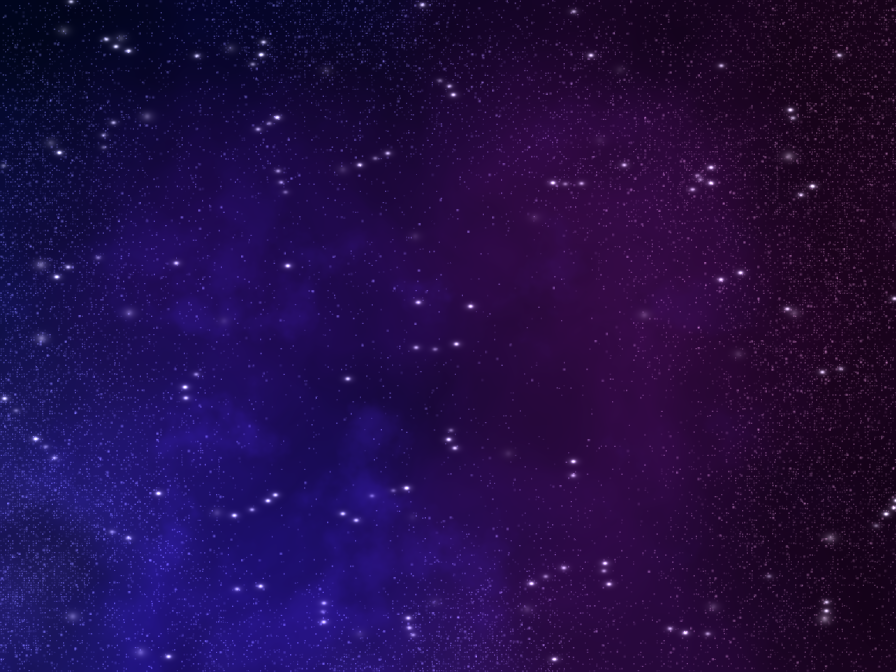
This texture is drawn by a Shadertoy shader. Its source:

```glsl
// Deep-space sky: blue to plum nebula with fine star dust and short chains of stars.

float hash(vec2 p) {
    vec3 q = fract(vec3(p.xyx) * 0.1031);
    q += dot(q, q.yzx + 33.33);
    return fract((q.x + q.y) * q.z);
}

vec2 hash2(vec2 p) {
    return vec2(hash(p + 11.7), hash(p + 47.3));
}

float noise(vec2 p) {
    vec2 i = floor(p), f = fract(p);
    f = f * f * (3.0 - 2.0 * f);
    float low = mix(hash(i), hash(i + vec2(1, 0)), f.x);
    float high = mix(hash(i + vec2(0, 1)), hash(i + vec2(1, 1)), f.x);
    return mix(low, high, f.y);
}

float fbm(vec2 p) {
    float sum = 0.0, amp = 0.5;
    for (int i = 0; i < 5; i++) {
        sum += amp * noise(p);
        p = mat2(1.6, 1.2, -1.2, 1.6) * p + 7.1;
        amp *= 0.5;
    }
    return sum;
}

// Soft elliptical spot, 1 at its centre
float glow(vec2 p, vec2 centre, vec2 size) {
    vec2 d = (p - centre) / size;
    return exp(-dot(d, d));
}

// Four colours blended from left to right
vec3 ramp(float x, vec3 a, vec3 b, vec3 c, vec3 d) {
    vec3 col = mix(a, b, smoothstep(0.0, 0.28, x));
    col = mix(col, c, smoothstep(0.28, 0.72, x));
    return mix(col, d, smoothstep(0.70, 0.98, x));
}

vec3 nebula(vec2 s) {
    vec3 bottom = ramp(s.x, vec3(0.09, 0.07, 0.36), vec3(0.12, 0.06, 0.46),
                       vec3(0.15, 0.03, 0.23), vec3(0.09, 0.01, 0.11));
    vec3 middle = ramp(s.x, vec3(0.04, 0.05, 0.24), vec3(0.12, 0.035, 0.31),
                       vec3(0.18, 0.035, 0.25), vec3(0.10, 0.01, 0.11));
    vec3 top = ramp(s.x, vec3(0.0, 0.02, 0.11), vec3(0.02, 0.02, 0.16),
                    vec3(0.10, 0.015, 0.15), vec3(0.08, 0.01, 0.09));
    vec3 col = mix(bottom, middle, smoothstep(0.18, 0.60, s.y));
    return mix(col, top, smoothstep(0.60, 0.98, s.y));
}

// Tiny grains, one per chosen cell
float dust(vec2 p, float scale, float density) {
    vec2 g = p * scale, id = floor(g);
    vec2 centre = 0.3 + 0.4 * hash2(id);
    float lit = step(1.0 - density, hash(id + 3.1));
    float power = hash(id + 71.9);
    return lit * (0.2 + 0.8 * power * power) * glow(fract(g), centre, vec2(0.38));
}

// Small bright stars strung out in chains of up to three
float starChains(vec2 p, float scale, float share) {
    vec2 g = p * scale, cell = floor(g);
    float sum = 0.0;
    for (int k = 0; k < 9; k++) {
        vec2 id = cell + vec2(k % 3 - 1, k / 3 - 1);
        if (hash(id + 5.5) > share) continue;
        vec2 pos = id + hash2(id);
        float angle = 6.2832 * hash(id + 23.0);
        float count = 1.0 + floor(3.0 * hash(id + 31.0));
        for (float n = 0.0; n < count; n++) {
            vec2 d = (g - pos) / scale;
            float power = mix(0.3, 1.0, hash(id + n * 9.7));
            sum += power * glow(d, vec2(0.0), vec2(0.0033, 0.0024));
            sum += 0.22 * power * glow(d, vec2(0.0), vec2(0.0085, 0.0055));
            angle += 1.1 * (hash(id + n + 61.0) - 0.5);
            float stride = mix(0.018, 0.036, hash(id + n + 83.0));
            pos += stride * scale * vec2(cos(angle), 0.6 * sin(angle));
        }
    }
    return sum;
}

// Larger, dim, out-of-focus stars
float hazyStars(vec2 p, float scale, float share) {
    vec2 g = p * scale, id = floor(g);
    vec2 d = (fract(g) - 0.2 - 0.6 * hash2(id + 90.0)) / scale;
    float power = step(hash(id + 13.0), share) * mix(0.4, 1.0, hash(id + 19.0));
    return power * (0.28 * glow(d, vec2(0.0), vec2(0.011, 0.008))
                  + 0.30 * glow(d, vec2(0.0), vec2(0.004)));
}

void mainImage(out vec4 fragColor, in vec2 fragCoord) {
    vec2 s = fragCoord / iResolution.xy;
    vec2 p = fragCoord / iResolution.y;

    // Gas: warped gradients, mottled by clouds
    vec2 warp = vec2(fbm(p * 2.5), fbm(p * 2.5 + 19.0)) - 0.48;
    float cloud = fbm(p * 5.0 + warp * 2.0 + 4.0);
    float wisps = smoothstep(0.50, 0.78, fbm(p * 11.0 + 30.0));
    vec3 col = nebula(s + 0.22 * warp) * (0.66 + 0.72 * cloud);
    col += vec3(0.05, 0.03, 0.16) * wisps * glow(s, vec2(0.38, 0.38), vec2(0.36, 0.32));
    col += vec3(0.06, 0.01, 0.06) * cloud * glow(s, vec2(0.70, 0.58), vec2(0.13, 0.30));
    col *= 1.0 - 0.25 * glow(s + 0.15 * warp, vec2(0.50, 0.40), vec2(0.18, 0.12));

    // Dust: thick at the lower left and right, thin in the middle
    float corner = glow(s, vec2(0.02, 0.18), vec2(0.15, 0.26))
                 + glow(s, vec2(0.33, 0.0), vec2(0.20, 0.13));
    float rim = smoothstep(0.22, 0.60, length((s - vec2(0.42, 0.42)) * vec2(1.1, 1.0)));
    float patches = smoothstep(0.28, 0.68, fbm(p * 4.0 + 50.0));
    float density = (0.04 + 0.22 * rim) * (0.4 + patches) + 0.38 * corner * patches;
    vec3 dustTint = mix(vec3(0.50, 0.48, 0.80), vec3(0.62, 0.46, 0.58), smoothstep(0.4, 0.8, s.x));
    float grains = 0.48 * dust(p, 290.0, density) + 0.60 * dust(p + 3.0, 190.0, 0.22 * density);
    col += dustTint * (grains + 0.10 * corner * patches);

    // Stars
    float edge = 0.35 + 0.65 * smoothstep(0.15, 0.45, abs(s.x - 0.48));
    col += vec3(0.92, 0.90, 1.0) * starChains(p, 8.0, 0.62);
    col += vec3(0.80, 0.78, 0.82) * edge * hazyStars(p, 7.0, 0.45);

    fragColor = vec4(min(col, 1.0), 1.0);
}
```
